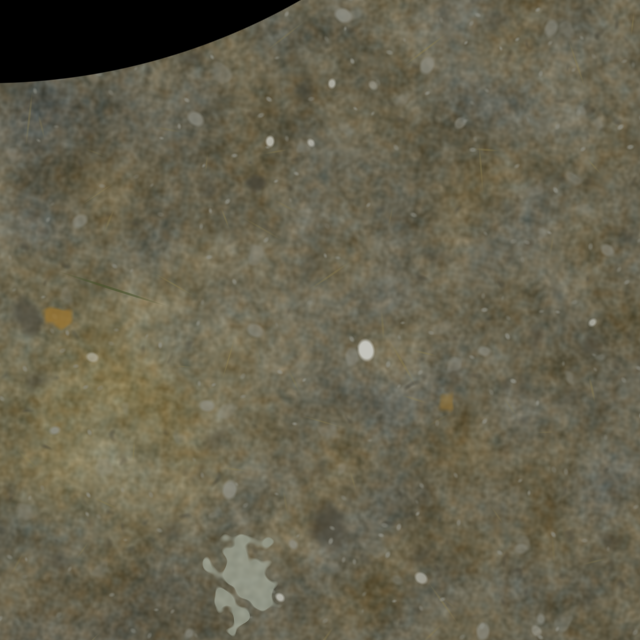
This texture is drawn by a three.js fragment shader. Its source:

```glsl
// Trodden earth with pebbles, straws, a leaf and a lichen patch, cut by a dark arc.
// Octaves of gradient noise make the soil; jittered grids scatter soft ellipses,
// and a few larger accents are laid on top with the same ellipse function.
varying vec2 vUv;

const vec3 SOIL = vec3(0.405, 0.385, 0.308);
const vec3 SAND_GLOW = vec3(0.100, 0.085, 0.028);
const vec3 DAMP = vec3(0.25, 0.24, 0.20);
const vec3 STONE = vec3(0.57, 0.57, 0.53);
const vec3 QUARTZ = vec3(0.77, 0.77, 0.74);
const vec3 STRAW = vec3(0.55, 0.50, 0.31);
const vec3 GRASS = vec3(0.29, 0.33, 0.18);
const vec3 LEAF = vec3(0.60, 0.46, 0.20);
const vec3 LICHEN = vec3(0.60, 0.62, 0.56);

vec2 hash2(vec2 p) {
  vec3 q = fract(p.xyx * vec3(0.1031, 0.1030, 0.0973));
  q += dot(q, q.yzx + 33.33);
  return fract((q.xx + q.yz) * q.zy);
}

vec2 rotate(vec2 p, float angle) {
  float c = cos(angle), s = sin(angle);
  return vec2(c * p.x + s * p.y, c * p.y - s * p.x);
}

float cornerSlope(vec2 cell, vec2 corner, vec2 f) {
  return dot(hash2(cell + corner) * 2.0 - 1.0, f - corner);
}

float gradientNoise(vec2 p) {
  vec2 i = floor(p), f = fract(p);
  vec2 u = f * f * f * (f * (f * 6.0 - 15.0) + 10.0);
  vec2 e = vec2(0.0, 1.0);
  float low = mix(cornerSlope(i, e.xx, f), cornerSlope(i, e.yx, f), u.x);
  float high = mix(cornerSlope(i, e.xy, f), cornerSlope(i, e.yy, f), u.x);
  return 1.4 * mix(low, high, u.y);
}

// Sum of equally strong octaves, so fine grain stays visible
float grain(vec2 p, float frequency) {
  float sum = 0.0;
  for (int i = 0; i < 5; i++) {
    p = rotate(p, 0.9) + 3.7;
    sum += gradientNoise(p * frequency);
    frequency *= 2.2;
  }
  return sum;
}

// Soft-edged ellipse mask around the origin
float ellipse(vec2 d, vec2 radii, float angle, float soft) {
  float edge = (length(rotate(d, angle) / radii) - 1.0) * min(radii.x, radii.y);
  return 1.0 - smoothstep(-soft, soft, edge);
}

// Smooth bump that fades out from its centre
float glow(vec2 d, vec2 spread) {
  vec2 q = d / spread;
  return exp(-dot(q, q));
}

// At most one randomly turned ellipse per grid cell, with varying strength
float scatter(vec2 p, float cells, float density, vec2 radii, float soft, float seed) {
  p = rotate(p, seed) + 5.0;
  vec2 cell = floor(p * cells);
  vec2 pick = hash2(cell + seed * 17.0);
  vec2 place = hash2(cell + seed * 31.0 + 57.0);
  vec2 look = hash2(cell + seed * 43.0 + 91.0);
  vec2 d = (fract(p * cells) - mix(vec2(0.3), vec2(0.7), place)) / cells;
  float mask = ellipse(d, radii * mix(0.6, 1.2, look.x), pick.y * 6.283, soft);
  return mask * step(pick.x, density) * mix(0.35, 1.0, look.y);
}

vec3 soil(vec2 p) {
  vec3 color = SOIL + 0.060 * grain(p, 5.0);
  color += vec3(0.035, 0.008, -0.035) * gradientNoise(p * 9.0 + 20.0);
  color += vec3(0.030, 0.0, -0.025) * gradientNoise(p * 60.0 + 40.0);
  color += SAND_GLOW * glow(p - vec2(0.15, 0.36), vec2(0.20, 0.19));
  color += 0.025 * glow(p - vec2(0.47, 0.45), vec2(0.25));
  color -= vec3(0.045, 0.035, 0.015) * glow(p - vec2(0.03, 0.80), vec2(0.22, 0.13));
  color -= vec3(0.035, 0.030, 0.015) * glow(p - vec2(0.18, 0.04), vec2(0.20, 0.10));
  return color;
}

void main() {
  vec2 p = vUv;
  vec2 ragged = p + 0.010 * vec2(gradientNoise(p * 45.0), gradientNoise(p * 45.0 + 70.0));
  vec3 color = soil(p);

  // Damp blotches
  color = mix(color, DAMP, 0.50 * scatter(ragged, 11.0, 0.24, vec2(0.016, 0.010), 0.010, 1.3));
  color = mix(color, DAMP, 0.45 * scatter(ragged, 30.0, 0.16, vec2(0.006, 0.004), 0.004, 2.1));
  color = mix(color, DAMP, 0.60 * ellipse(ragged - vec2(0.513, 0.178), vec2(0.026, 0.034), 0.2, 0.014));
  color = mix(color, DAMP, 0.65 * ellipse(ragged - vec2(0.400, 0.713), vec2(0.013, 0.011), 0.0, 0.006));
  color = mix(color, DAMP, 0.55 * ellipse(ragged - vec2(0.042, 0.505), vec2(0.020, 0.028), 0.5, 0.010));

  // Straws and a blade of grass
  color = mix(color, STRAW, 0.55 * scatter(p, 6.0, 0.50, vec2(0.024, 0.0014), 0.0012, 0.7));
  color = mix(color, STRAW, 0.45 * scatter(p, 13.0, 0.25, vec2(0.012, 0.0015), 0.0014, 2.6));
  color = mix(color, GRASS, 0.70 * ellipse(p - vec2(0.175, 0.549), vec2(0.056, 0.0018), -0.31, 0.0013));

  // Dull stones, bright pebbles and fine grit
  color = mix(color, STONE, 0.40 * scatter(ragged, 14.0, 0.22, vec2(0.013, 0.010), 0.004, 0.4));
  color = mix(color, STONE, 0.90 * scatter(p, 9.0, 0.16, vec2(0.012, 0.009), 0.003, 1.8));
  color = mix(color, QUARTZ, 0.85 * scatter(p, 10.0, 0.09, vec2(0.009, 0.007), 0.0025, 3.2));
  color = mix(color, STONE, 0.75 * scatter(p, 42.0, 0.12, vec2(0.0040, 0.0028), 0.002, 2.9));
  color = mix(color, STONE, 0.50 * ellipse(p - vec2(0.550, 0.443), vec2(0.010, 0.014), 0.0, 0.003));
  color = mix(color, QUARTZ, ellipse(p - vec2(0.572, 0.453), vec2(0.012, 0.016), 0.2, 0.003));

  // Fallen leaf and lichen crust
  color = mix(color, LEAF, 0.80 * ellipse(ragged - vec2(0.090, 0.505), vec2(0.024, 0.016), 0.1, 0.004));
  color = mix(color, LEAF, 0.55 * ellipse(ragged - vec2(0.697, 0.370), vec2(0.010, 0.015), 0.0, 0.004));
  float reach = length(rotate(ragged - vec2(0.380, 0.095), 0.15) / vec2(0.055, 0.082));
  float crust = smoothstep(-0.08, 0.14, 0.75 - reach + 0.9 * gradientNoise(p * 42.0 + 11.0));
  color = mix(color, LICHEN + 0.06 * gradientNoise(p * 70.0), 0.85 * crust);

  // Dark disc beyond the upper left rim
  float rim = length(p - vec2(-0.02, 1.858)) - 0.988;
  gl_FragColor = vec4(color * smoothstep(-0.0015, 0.0015, rim), 1.0);
}
```
